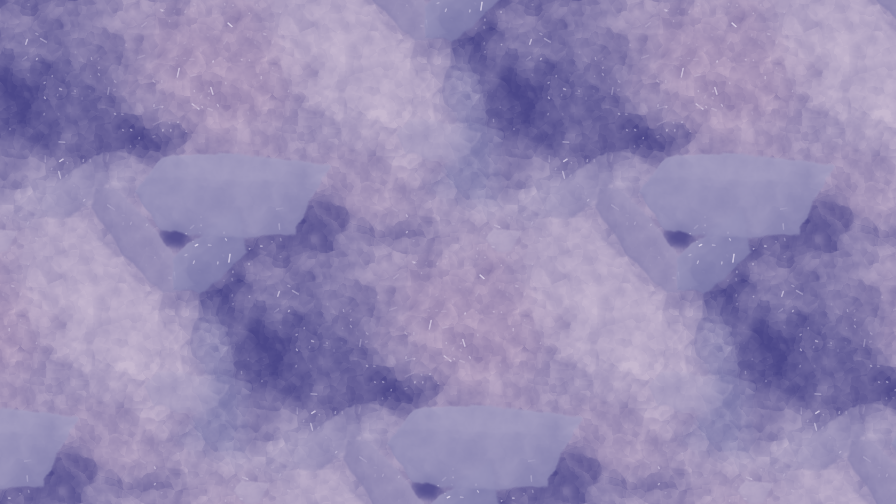
Give the GLSL for this texture, as a Shadertoy shader.

```glsl
// Amethyst geode: clouded violet facets, pale crystals and glints in a half-drop repeat.

const float TILES_PER_HEIGHT = 1.0;
const vec3 INDIGO = vec3(0.345, 0.320, 0.565);
const vec3 PALE_LILAC = vec3(0.735, 0.685, 0.795);
const vec3 WARM_SHIFT = vec3(0.020, -0.012, -0.014);
const vec3 GLINT = vec3(0.89, 0.86, 0.93);
const vec2 BASE = vec2(0.69, 0.1);      // x: tone, y: warmth
const float WARP = 0.13;
const float FACET_CONTRAST = 0.34;
const float GRAIN = 0.34;
const float MOTTLE = 0.32;
const float FACET_SHARPNESS = 34.0;
const float GLINT_CHANCE = 0.20;

vec2 hash2(vec2 id, float salt) {
    vec3 q = fract(vec3(id.xyx + salt * 7.31) * vec3(0.1031, 0.1030, 0.0973));
    q += dot(q, q.yzx + 33.33);
    return fract((q.xx + q.yz) * q.zy);
}

// Reduce a grid cell to the half-drop tile; n is the even cell count per tile.
vec2 wrapCell(vec2 id, float n) {
    id -= floor(id.y / (0.5 * n)) * 0.5 * n;
    return vec2(mod(id.x, n), id.y);
}

// Shortest offset to any repeat of a point.
vec2 nearest(vec2 d) {
    vec2 a = d - round(d);
    vec2 b = d - 0.5 - round(d - 0.5);
    return dot(a, a) < dot(b, b) ? a : b;
}

vec2 turn(vec2 v, float degrees) {
    float a = radians(degrees);
    return vec2(v.x * cos(a) + v.y * sin(a), v.y * cos(a) - v.x * sin(a));
}

vec2 noise2(vec2 p, float n) {
    vec2 id = floor(p * n), f = fract(p * n);
    f = f * f * (3.0 - 2.0 * f);
    vec2 e = vec2(1, 0);
    return mix(mix(hash2(wrapCell(id, n), n), hash2(wrapCell(id + e.xy, n), n), f.x),
               mix(hash2(wrapCell(id + e.yx, n), n), hash2(wrapCell(id + 1.0, n), n), f.x), f.y);
}

vec2 fbm2(vec2 p, float n) {
    vec2 sum = vec2(0);
    float gain = 0.5;
    for (int i = 0; i < 4; i++, n *= 2.0, gain *= 0.5) sum += gain * (noise2(p, n) - 0.5);
    return sum;
}

// Soft elliptical patch of tone and warmth.
void zone(inout vec2 s, vec2 p, vec2 centre, vec2 radii, float degrees, vec2 paint) {
    float r = length(turn(nearest(p - centre), degrees) / radii);
    s = mix(s, paint, smoothstep(1.45, 0.25, r));
}

vec2 clouds(vec2 p) {
    vec2 s = BASE;
    zone(s, p, vec2(0.11, 0.80), vec2(0.23, 0.16), 0.0, vec2(0.26, -0.2));
    zone(s, p, vec2(0.44, 0.86), vec2(0.20, 0.18), 0.0, vec2(0.74, 0.9));
    zone(s, p, vec2(0.54, 0.51), vec2(0.16, 0.06), 0.0, vec2(0.24, -0.1));
    zone(s, p, vec2(0.42, 0.41), vec2(0.08, 0.10), 0.0, vec2(0.04, -0.2));
    zone(s, p, vec2(0.72, 0.85), vec2(0.25, 0.13), -45.0, vec2(0.96, 0.1));
    zone(s, p, vec2(0.74, 0.63), vec2(0.15, 0.08), 0.0, vec2(0.72, 0.5));
    zone(s, p, vec2(0.69, 0.56), vec2(0.16, 0.03), 0.0, vec2(0.34, 0.1));
    zone(s, p, vec2(0.94, 0.73), vec2(0.06, 0.15), 15.0, vec2(0.52, -0.7));
    zone(s, p, vec2(0.16, 0.61), vec2(0.12, 0.06), 0.0, vec2(0.66, -0.3));
    zone(s, p, vec2(0.22, 0.71), vec2(0.10, 0.07), 0.0, vec2(0.06, -0.1));
    zone(s, p, vec2(0.02, 0.79), vec2(0.06, 0.08), 0.0, vec2(0.10, -0.2));
    return s;
}

// Clouds sampled per Voronoi facet, each facet with its own tilt and brightness.
vec2 facets(vec2 p, vec2 warp, float n) {
    vec2 id = floor(p * n), centre = vec2(0);
    float shade = 0.0, total = 0.0;
    for (int k = 0; k < 9; k++) {
        vec2 cell = id + vec2(k % 3 - 1, k / 3 - 1);
        vec2 seed = hash2(wrapCell(cell, n), n);
        vec2 d = p * n - cell - 0.1 - 0.8 * seed;
        vec2 tilt = hash2(wrapCell(cell, n), n + 5.0) - 0.5;
        float w = exp(-FACET_SHARPNESS * dot(d, d));
        centre += w * d;
        shade += w * (tilt.x + 1.2 * dot(tilt, d));
        total += w;
    }
    return clouds(p - centre / (total * n) + warp) + vec2(FACET_CONTRAST * shade / total, 0);
}

// Prism with a pointed left end and a slanted right end.
void crystal(inout vec2 s, vec2 p, vec2 centre, vec2 size, float degrees, vec2 paint, float opacity) {
    vec2 q = turn(nearest(p - centre), degrees);
    float d = max(abs(q.y) - size.y + 0.10 * abs(q.x),
                  max(0.75 * abs(q.y) - q.x, q.x - 0.5 * q.y) - size.x);
    float ridge = smoothstep(-0.004, 0.004, q.y - 0.35 * size.y) - 0.5;
    float rim = exp(-abs(d) * 220.0);
    paint.x += 0.04 * ridge + 0.07 * rim * sign(q.y) + 0.05 * q.y / size.y;
    paint.x += 0.22 * fbm2(p, 20.0).x;
    s = mix(s, paint, opacity * smoothstep(0.003, -0.004, d));
}

// Thin bright flecks, one at most per cell.
float glints(vec2 p, float n, float halfLength) {
    vec2 id = wrapCell(floor(p * n), n), h = hash2(id, n + 1.0), k = hash2(id, n + 2.0);
    vec2 q = turn((fract(p * n) - 0.5 - 0.4 * (h - 0.5)) / n, 180.0 * k.x);
    q.x -= clamp(q.x, -halfLength * h.y, halfLength * h.y);
    return step(k.y, GLINT_CHANCE) * h.x * smoothstep(0.0026, 0.0004, length(q));
}

void mainImage(out vec4 fragColor, in vec2 fragCoord) {
    vec2 p = fragCoord / iResolution.y * TILES_PER_HEIGHT;
    vec2 warp = WARP * fbm2(p, 8.0), rough = fbm2(p, 40.0);

    // Matrix of coarse to fine facets
    vec2 bent = p + 0.15 * warp + 0.012 * rough;
    vec2 s = 0.30 * facets(bent, warp, 16.0)
           + 0.38 * facets(bent, warp, 32.0)
           + 0.32 * facets(bent, warp, 64.0);
    s.x += GRAIN * rough.x + MOTTLE * fbm2(p, 12.0).y;

    // Glints gather in patches outside the palest areas
    float patches = smoothstep(-0.05, 0.15, fbm2(p, 6.0).x) * smoothstep(1.0, 0.6, s.x);
    float sparkle = patches * (0.8 * glints(p, 30.0, 0.009) + 0.5 * glints(p, 64.0, 0.002));

    // Larger crystals, back to front
    vec2 c = p + 0.014 * rough;
    crystal(s, c, vec2(0.671, 0.930), vec2(0.175, 0.085), -50.0, vec2(0.95, 0.1), 0.35);
    crystal(s, c, vec2(0.861, 0.722), vec2(0.075, 0.040), -10.0, vec2(0.76, -0.5), 0.50);
    crystal(s, c, vec2(0.995, 0.525), vec2(0.030, 0.022), 0.0, vec2(0.95, -0.2), 0.60);
    crystal(s, c, vec2(0.148, 0.620), vec2(0.080, 0.035), 40.0, vec2(0.68, -0.4), 0.50);
    zone(s, c, vec2(0.350, 0.530), vec2(0.035, 0.028), 0.0, vec2(0.0, -0.2));
    crystal(s, c, vec2(0.273, 0.525), vec2(0.130, 0.042), -50.0, vec2(0.62, -0.4), 0.75);
    crystal(s, c, vec2(0.412, 0.486), vec2(0.088, 0.048), 40.0, vec2(0.54, -0.9), 0.85);
    crystal(s, c, vec2(0.444, 0.613), vec2(0.178, 0.086), -2.0, vec2(0.67, -0.8), 0.85);

    vec3 colour = mix(INDIGO, PALE_LILAC, clamp(s.x, -0.1, 1.1)) + WARM_SHIFT * s.y;
    fragColor = vec4(mix(colour, GLINT, clamp(sparkle, 0.0, 0.8)), 1.0);
}
```
